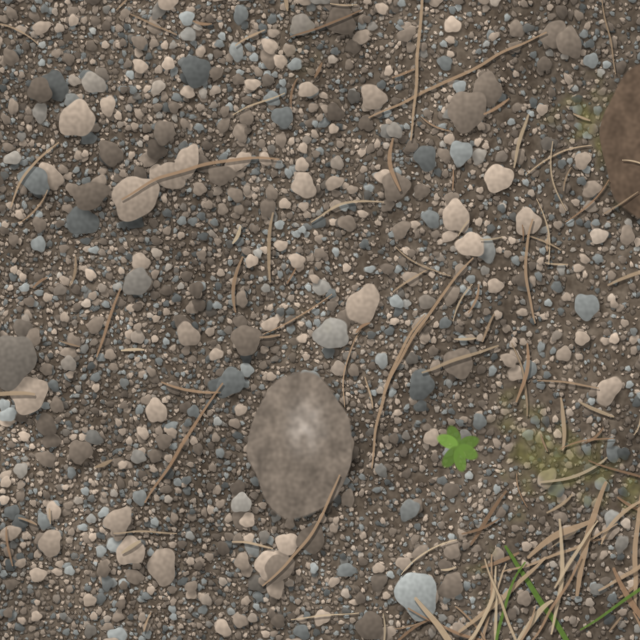
Write a Shadertoy shader that draws this texture.

```glsl
// Stony ground seen from above: layers of rounded grit and pebbles on brown soil,
// a few boulders, dry straw and twigs thickening to the right, and sparse greenery.
// Pebbles are jittered ellipses in grids; straws are bent, tapered line segments.

const vec3 SOIL_DARK = vec3(0.31, 0.27, 0.23);
const vec3 SOIL_MID  = vec3(0.45, 0.405, 0.355);
const vec3 STONE     = vec3(0.57, 0.515, 0.46);
const vec3 SLATE     = vec3(0.48, 0.49, 0.48);
const vec3 ROCK      = vec3(0.49, 0.445, 0.40);
const vec3 BARK      = vec3(0.40, 0.335, 0.28);
const vec3 STRAW     = vec3(0.79, 0.71, 0.59);
const vec3 TWIG      = vec3(0.59, 0.47, 0.37);
const vec3 MOSS      = vec3(0.49, 0.48, 0.27);
const vec3 LEAF      = vec3(0.44, 0.57, 0.26);
const vec2 LIGHT     = vec2(-0.35, 0.94);
const float BLUR     = 0.0017;
const int PEBBLE_LAYERS = 5;
const int STRAWS = 95;
const int TWIGS  = 9;
const int TUFT   = 24;

vec4 hash4(vec2 p) {
    vec4 q = fract(p.xyxy * vec4(0.1031, 0.1030, 0.0973, 0.1099));
    q += dot(q, q.wzxy + 33.33);
    return fract((q.xxyz + q.yzzw) * q.zywx);
}

float corner(vec2 cell, vec2 offset) {
    float a = 6.2832 * hash4(cell).x;
    return dot(vec2(cos(a), sin(a)), offset);
}

// Gradient noise, about -0.7 to 0.7
float noise(vec2 p) {
    vec2 i = floor(p), f = p - i, u = f * f * (3.0 - 2.0 * f), e = vec2(1, 0);
    return mix(mix(corner(i, f), corner(i + e, f - e), u.x),
               mix(corner(i + e.yx, f - e.yx), corner(i + 1.0, f - 1.0), u.x), u.y);
}

float fbm(vec2 p) {
    return noise(p) + 0.5 * noise(p * 2.1 + 17.0) + 0.25 * noise(p * 4.3 + 41.0);
}

mat2 turn(float a) {
    return mat2(cos(a), -sin(a), sin(a), cos(a));
}

// One grid of pebbles, each with a soft shadow and top light
vec3 gravel(vec3 col, vec2 p, float cells, float cover) {
    vec2 g = p * cells, home = floor(g);
    float soft = BLUR * cells;
    for (int n = 0; n < 9; n++) {
        vec2 c = home + vec2(n % 3 - 1, n / 3 - 1);
        vec4 h = hash4(c + cells * 3.7), k = hash4(c + cells * 1.3 + 71.0);
        float density = mix(1.0, 0.6, smoothstep(0.35, 0.9, c.x / cells));
        if (h.z > cover * density) continue;
        vec2 off = g - c - 0.15 - 0.7 * h.xy;
        vec2 d = turn(3.1416 * k.x) * off;
        d.x *= mix(0.68, 1.0, h.w);
        float a = atan(d.y, d.x);
        float r = mix(0.22, 0.5, k.y * k.y);
        r *= 1.0 + 0.09 * sin(3.0 * a + 6.3 * k.z) + 0.05 * sin(5.0 * a + 9.0 * k.w);
        float dist = length(d);
        float shade = 1.0 - smoothstep(r * 0.8, r * 1.4 + soft, length(off - vec2(0.06, -0.12)));
        col *= 1.0 - 0.3 * shade;
        vec3 tint = mix(STONE, SLATE, smoothstep(0.6, 0.8, k.z));
        tint *= mix(0.68, 1.3, k.w) * (1.0 + 0.15 * dot(off, LIGHT) / r);
        col = mix(col, tint, 1.0 - smoothstep(r - soft, r + soft, dist));
    }
    return col;
}

// A large mottled stone with a wavy outline and a pale worn top
vec3 boulder(vec3 col, vec2 p, vec2 center, vec2 radii, vec3 tint, float shine) {
    vec2 d = (p - center) / radii;
    float r = length(d) + 0.14 * noise(p * 17.0);
    col *= 1.0 - 0.35 * (1.0 - smoothstep(0.85, 1.25, length(d - vec2(0.06, -0.08))));
    vec3 face = tint * (1.0 + 0.2 * fbm(p * 38.0) + 0.14 * noise(p * 130.0) + 0.06 * dot(d, LIGHT));
    face += shine * (1.0 - smoothstep(0.0, 0.6, length(d - vec2(0.08, 0.25)))) * (1.0 + noise(p * 60.0));
    return mix(col, face, 1.0 - smoothstep(0.97, 1.03, r));
}

float strand(vec2 p, vec2 mid, float angle, float halfLen, float bend, float width) {
    vec2 q = turn(angle) * (p - mid);
    float t = min(abs(q.x) / halfLen, 1.0);
    vec2 d = vec2(max(abs(q.x) - halfLen, 0.0), q.y - bend * halfLen * (1.0 - t * t));
    float w = width * (1.0 - 0.5 * t * t);
    return 1.0 - smoothstep(w - BLUR, w + BLUR, length(d));
}

// Lays a strand with its shadow over the ground
vec3 lay(vec3 col, vec2 p, vec2 mid, float angle, float halfLen, float bend, float width, vec3 tint) {
    col *= 1.0 - 0.3 * strand(p + vec2(-0.002, 0.004), mid, angle, halfLen, bend, width * 1.3);
    return mix(col, tint, 0.9 * strand(p, mid, angle, halfLen, bend, width));
}

void mainImage(out vec4 fragColor, in vec2 fragCoord) {
    vec2 p = fragCoord / iResolution.y;
    vec2 wavy = p + 0.005 * vec2(noise(p * 16.0), noise(p * 16.0 + 57.0));

    // Soil and gravel, fine to coarse
    vec3 col = mix(SOIL_DARK, SOIL_MID, clamp(0.5 + 0.7 * fbm(p * 55.0) + 0.3 * noise(p * 6.0), 0.0, 1.0));
    for (int i = 0; i < PEBBLE_LAYERS; i++)
        col = gravel(col, wavy, 130.0 * pow(0.55, float(i)), 0.9 * pow(0.66, float(i)));
    col *= 1.0 + 0.2 * fbm(p * 5.0 + 3.0) + 0.12 * noise(p * 150.0);

    // Mossy stains
    float moss = smoothstep(0.22, 0.6, noise(p * 5.5 + 23.0) + 0.3 * noise(p * 40.0));
    col = mix(col, MOSS * (0.9 + 0.5 * noise(p * 90.0)), 0.6 * moss * smoothstep(0.4, 0.7, p.x));

    // Boulders
    col = boulder(col, p, vec2(0.47, 0.305), vec2(0.08, 0.113), ROCK, 0.17);
    col = boulder(col, p, vec2(1.0, 0.78), vec2(0.06, 0.12), BARK, 0.0);

    // Scattered straw, denser to the right
    for (int i = 0; i < STRAWS; i++) {
        vec4 h = hash4(vec2(i, 11)), k = hash4(vec2(i, 29));
        vec2 mid = vec2(1.0 - pow(h.x, 1.5), h.y);
        float size = mix(0.012, 0.065, k.x * k.x);
        vec3 tint = mix(TWIG, STRAW, k.y) * mix(0.85, 1.05, k.z);
        col = lay(col, wavy, mid, mix(-0.5, 1.9, h.z), size, 0.4 * (h.w - 0.5), mix(0.0013, 0.0034, k.w * k.w), tint);
    }

    // Long thin twigs
    for (int i = 0; i < TWIGS; i++) {
        vec4 h = hash4(vec2(i, 47)), k = hash4(vec2(i, 83));
        vec2 mid = vec2(0.25 + 0.6 * h.x, (float(i) + h.y) / float(TWIGS));
        col = lay(col, wavy, mid, mix(-0.5, 1.6, h.z), mix(0.08, 0.16, k.x), 0.5 * (h.w - 0.5), 0.0026, mix(TWIG, STRAW, 0.6 * k.y));
    }

    // Clover leaflets
    for (int i = 0; i < 6; i++) {
        vec4 h = hash4(vec2(i, 101));
        float a = 1.047 * float(i) + h.x;
        vec2 d = turn(a) * (wavy - vec2(0.715, 0.3)) - vec2(0.018, 0.0);
        float leaf = 1.0 - smoothstep(0.8, 1.15, length(d / vec2(0.018, 0.01)));
        col = mix(col, LEAF * mix(0.8, 1.15, h.y), 0.9 * leaf);
    }

    // Tuft of dry grass with a few green blades in the lower right
    for (int i = 0; i < TUFT; i++) {
        vec4 h = hash4(vec2(i, 137)), k = hash4(vec2(i, 151));
        vec2 mid = vec2(0.68 + 0.34 * h.x, 0.28 * h.y * h.x);
        vec3 tint = i % 9 == 4 ? LEAF * 0.85 : mix(TWIG, STRAW, k.x);
        col = lay(col, wavy, mid, mix(0.4, 2.3, h.z), mix(0.04, 0.12, k.y), 0.5 * (h.w - 0.5), mix(0.002, 0.0055, k.z * k.z), tint);
    }

    fragColor = vec4(clamp(col, 0.0, 1.0), 1.0);
}
```
